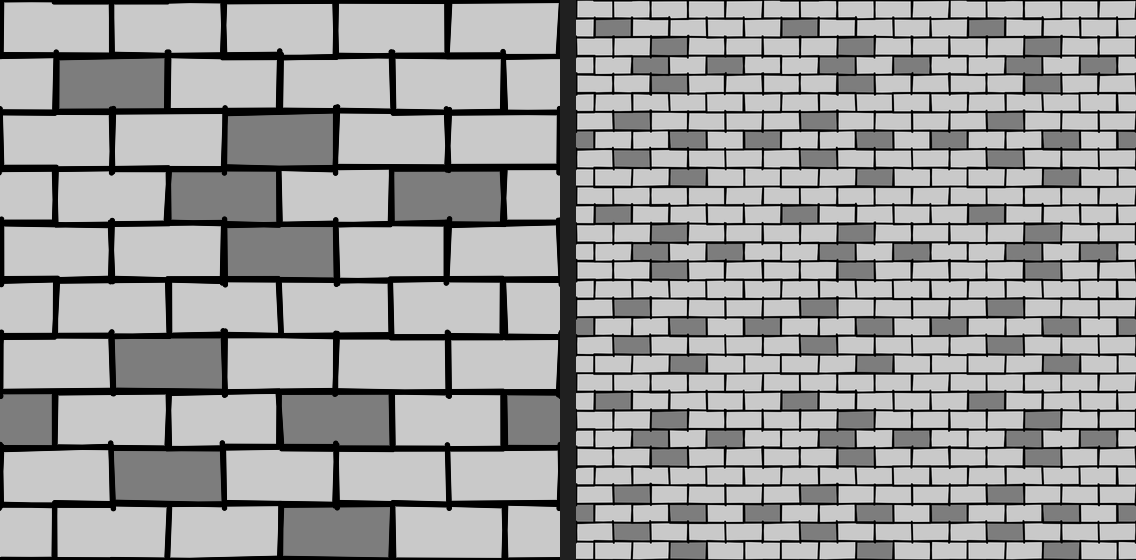
Left, the tile; right, the same tile 3 across and 3 down.
This texture is drawn by a three.js fragment shader. Its source:

```glsl
// Cartoon brick wall: 5 by 10 running-bond bricks, some dark, with wobbly black ink outlines.
varying vec2 vUv;

const vec2 GRID = vec2(5.0, 10.0);

// Random offset of one brick corner, wrapping with the grid
vec2 cornerJitter(vec2 brick, vec2 corner) {
  vec2 k = mod(brick, GRID) + corner * vec2(17.0, 31.0);
  vec2 h = vec2(dot(k, vec2(127.1, 311.7)), dot(k, vec2(269.5, 183.3)));
  return 0.0066 * (fract(sin(h) * 43758.5) - 0.5);
}

// Every other row is shifted by half a brick
float rowShift(float row) {
  return 0.5 * (1.0 - mod(row, 2.0));
}

vec2 cornerPoint(vec2 brick, vec2 corner) {
  vec2 cell = brick + corner + vec2(rowShift(brick.y), 0.0);
  return cell / GRID + cornerJitter(brick, corner);
}

float segmentDistance(vec2 p, vec2 a, vec2 b) {
  vec2 pa = p - a, ba = b - a;
  return length(pa - ba * clamp(dot(pa, ba) / dot(ba, ba), 0.0, 1.0));
}

// Distance to the four strokes around a brick
float outlineDistance(vec2 p, vec2 brick) {
  vec2 bl = cornerPoint(brick, vec2(0.0, 0.0));
  vec2 br = cornerPoint(brick, vec2(1.0, 0.0));
  vec2 tl = cornerPoint(brick, vec2(0.0, 1.0));
  vec2 tr = cornerPoint(brick, vec2(1.0, 1.0));
  float d = min(segmentDistance(p, bl, br), segmentDistance(p, tl, tr));

  // Upright strokes of some rows overshoot into round knobs
  float row = mod(brick.y, GRID.y);
  float belowTop = step(row, 8.5);
  float knobLow = mod(row, 2.0) * belowTop;
  float knobHigh = max(knobLow, step(7.5, row) * belowTop);
  vec2 low = vec2(0.0, -0.006 * knobLow);
  vec2 high = vec2(0.0, 0.006 * knobHigh);
  d = min(d, segmentDistance(p, bl + low, tl + high));
  return min(d, segmentDistance(p, br + low, tr + high));
}

// One or two dark bricks per row, none in every fifth row
float isDark(vec2 brick) {
  vec2 b = mod(brick, GRID);
  float beat = mod(b.y, 5.0);
  float first = 2.0 - mod(beat, 2.0) - step(7.5, b.y);
  bool pair = abs(mod(b.y, 4.0) - 2.0) < 0.5;
  bool hit = abs(b.x - first) < 0.5 || (pair && abs(b.x - first - 2.0) < 0.5);
  return hit && beat < 3.5 ? 1.0 : 0.0;
}

void main() {
  float row = floor(vUv.y * GRID.y);
  float column = floor(vUv.x * GRID.x - rowShift(row));

  // Flat brick fill
  vec3 color = mix(vec3(0.79), vec3(0.49), isDark(vec2(column, row)));

  // Ink strokes of this brick and its neighbours
  float d = 1.0;
  for (int j = -1; j <= 1; j++) {
    float y = row + float(j);
    float x = floor(vUv.x * GRID.x - rowShift(y));
    for (int i = -1; i <= 1; i++) {
      d = min(d, outlineDistance(vUv, vec2(x + float(i), y)));
    }
  }
  color *= smoothstep(-0.001, 0.001, d - 0.0049);

  gl_FragColor = vec4(color, 1.0);
}
```
